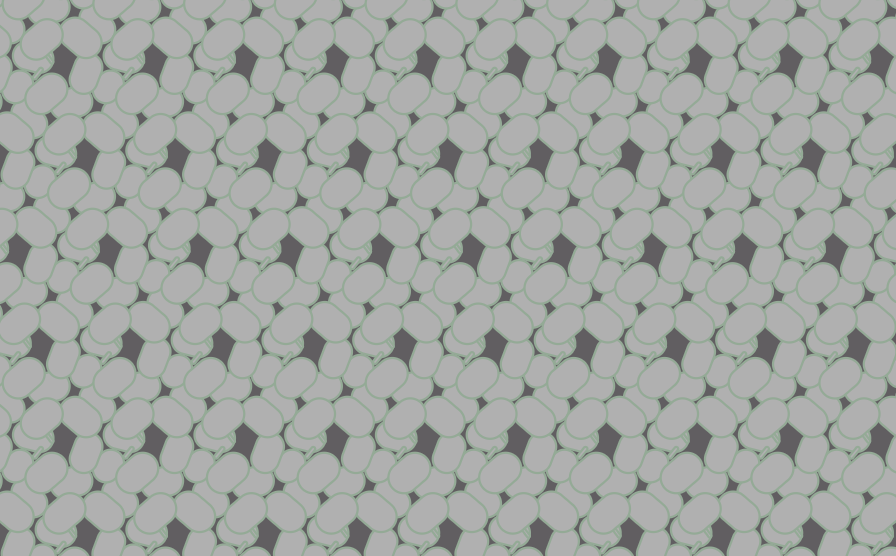
Give the GLSL for this pattern, as a Shadertoy shader.

```glsl
#define VIEW_HEIGHT 715.0
#define PITCH 116.7
#define ROW_STEP vec2(29.2, 121.9)
#define ORIGIN vec2(192.0, 119.0)
#define LINE_HALF 1.45
#define PETAL_COLOR vec3(0.69)
#define LINE_COLOR vec3(0.58, 0.665, 0.59)
#define GROUND_COLOR vec3(0.38, 0.37, 0.38)

const int COUNT = 10;

// Centre (xy) and half axis (zw) of each petal, lowest layer first
const vec4 PETALS[COUNT] = vec4[COUNT](
    vec4( 62.0, 158.0,  5.0,  7.0),
    vec4( 67.0,  79.0,  8.0,  2.0),
    vec4( 73.0, 100.0,  4.0, -5.0),
    vec4(116.0, 138.0,  8.0, -2.0),
    vec4( 47.0, 117.0,  3.0, -4.0),
    vec4(135.0, 100.0,  3.0, -8.0),
    vec4(128.0,  54.0,  7.0,  6.0),
    vec4( 84.0, 126.0,  7.0, -6.0),
    vec4( 88.0,  81.0,  3.0,  4.0),
    vec4( 78.0,  56.0,  7.0, -6.0));

const float RADII[COUNT] = float[COUNT](
    18.0, 18.0, 2.5, 19.0, 17.0, 18.0, 20.0, 20.0, 2.0, 20.0);

// Offset to the nearest copy on the sheared lattice
vec2 wrapLattice(vec2 p) {
    p -= ROW_STEP * round(p.y / ROW_STEP.y);
    p.x -= PITCH * round(p.x / PITCH);
    return p;
}

float capsuleDistance(vec2 p, vec2 halfAxis, float radius) {
    float along = clamp(dot(p, halfAxis) / dot(halfAxis, halfAxis), -1.0, 1.0);
    return length(p - along * halfAxis) - radius;
}

// Coverage of a region whose signed distance is negative inside
float coverage(float dist, float pixel) {
    return clamp(0.5 - dist / pixel, 0.0, 1.0);
}

void mainImage(out vec4 fragColor, in vec2 fragCoord) {
    float pixel = VIEW_HEIGHT / iResolution.y;
    vec2 p = (fragCoord - 0.5 * iResolution.xy) * pixel;
    p = vec2(p.x, -p.y) + ORIGIN;

    // Stack the outlined petals over the ground
    vec3 color = GROUND_COLOR;
    for (int i = 0; i < COUNT; i++) {
        vec4 petal = PETALS[i];
        float dist = capsuleDistance(wrapLattice(p - petal.xy), petal.zw, RADII[i]);
        color = mix(color, PETAL_COLOR, coverage(dist, pixel));
        color = mix(color, LINE_COLOR, coverage(abs(dist) - LINE_HALF, pixel));
    }
    fragColor = vec4(color, 1.0);
}
```
